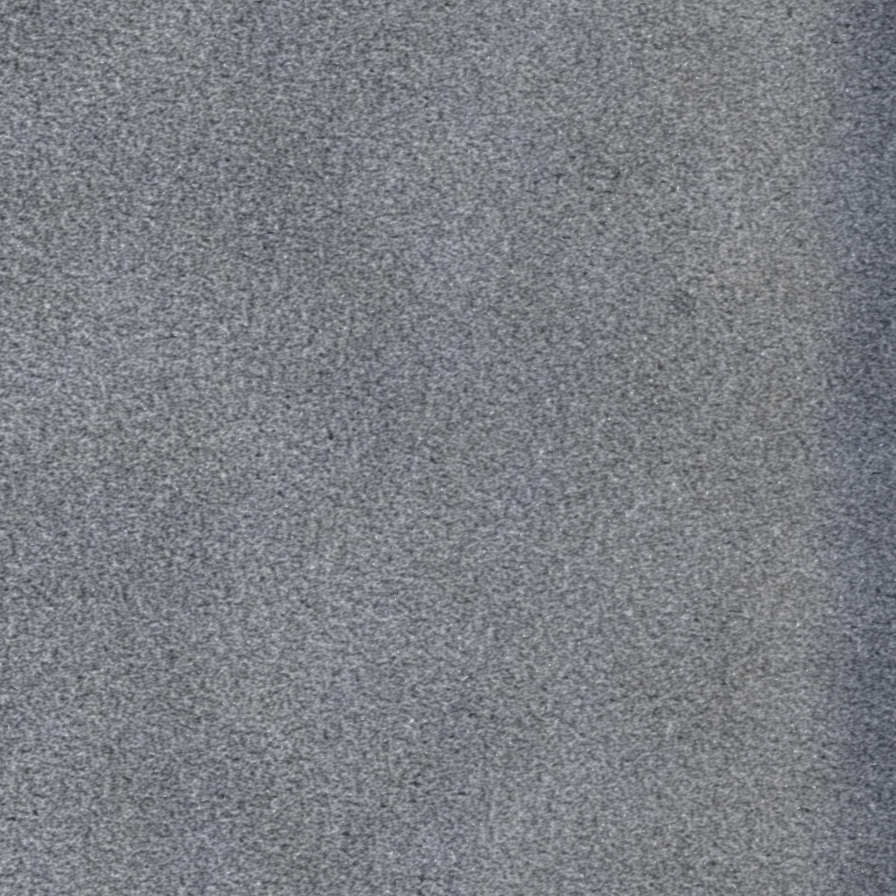
Give the GLSL for this texture, as a Shadertoy shader.

```glsl
// Fine-grained grey stone pavement with pale flecks, small pits and a shaded right edge.

#define BASE_TONE 0.492
#define GRAIN_CONTRAST 1.0
#define GRAIN_SCALE vec2(132.0, 192.0)
#define MOTTLE_STRENGTH 0.05
#define PIT_DEPTH 0.13
#define SPARKLE_GAIN 0.17
#define PEBBLE_GAIN 0.11
#define SHADE_START 0.885
#define SHADE_DEPTH 0.085
#define COOL_TINT vec3(-0.003, 0.007, 0.031)
#define STAIN_CENTRE vec2(0.763, 0.66)
#define STAIN_RADIUS 0.015

// Integer hash giving two values in 0..1
vec2 hash2(vec2 cell) {
    uvec2 q = uvec2(ivec2(cell)) * uvec2(1597334673U, 3812015801U);
    uint n = (q.x ^ q.y) * 1597334673U;
    n ^= n >> 15;
    n *= 3812015801U;
    n ^= n >> 16;
    return vec2(n & 65535U, n >> 16) / 65535.0;
}

vec2 rotate(vec2 p, float angle) {
    float c = cos(angle), s = sin(angle);
    return vec2(c * p.x - s * p.y, s * p.x + c * p.y);
}

float cornerSlope(vec2 cell, vec2 offset) {
    float angle = 6.2832 * hash2(cell).x;
    return dot(vec2(cos(angle), sin(angle)), offset);
}

// Gradient noise, roughly -0.7..0.7
float gradientNoise(vec2 p) {
    vec2 i = floor(p), f = p - i;
    vec2 w = f * f * f * (f * (f * 6.0 - 15.0) + 10.0);
    vec2 e = vec2(1.0, 0.0);
    float low = mix(cornerSlope(i, f), cornerSlope(i + e, f - e), w.x);
    float high = mix(cornerSlope(i + e.yx, f - e.yx), cornerSlope(i + 1.0, f - 1.0), w.x);
    return mix(low, high, w.y);
}

// Three rotated layers, so that no lattice shows through
float grain(vec2 p) {
    float medium = gradientNoise(rotate(p, 0.13) * GRAIN_SCALE + 17.0);
    float fine = gradientNoise(rotate(p, -0.21) * GRAIN_SCALE * 1.63 + 91.0);
    float coarse = gradientNoise(rotate(p, 0.37) * GRAIN_SCALE * 0.5 + 53.0);
    return 0.20 * medium + 0.19 * fine + 0.10 * coarse;
}

// Randomly placed, turned and sized flecks; size is in cell units
float scatterFlecks(vec2 p, float cells, float share, float size) {
    vec2 q = p * cells, home = floor(q);
    float mask = 0.0;
    for (int y = -1; y <= 1; y++) {
        for (int x = -1; x <= 1; x++) {
            vec2 cell = home + vec2(x, y);
            vec2 place = hash2(cell + 211.0), look = hash2(cell + 677.0);
            vec2 d = rotate(q - cell - 0.1 - 0.8 * place, 2.4 * (look.x - 0.5));
            float radius = size * mix(0.55, 1.0, look.y);
            float fleck = 1.0 - smoothstep(0.45, 1.0, length(d * vec2(1.0, 1.45)) / radius);
            float present = step(hash2(cell + 389.0).x, share);
            mask = max(mask, fleck * present * mix(0.5, 1.0, look.x));
        }
    }
    return mask;
}

// Short level pits, gathered in loose patches
float pits(vec2 p) {
    float patches = gradientNoise(p * 7.0 + 31.0) + 0.5 * gradientNoise(p * 19.0 + 5.0);
    float marks = gradientNoise(rotate(p, 0.08) * vec2(78.0, 145.0) + 143.0);
    return smoothstep(0.36, 0.62, marks + 0.28 * patches);
}

void mainImage(out vec4 fragColor, in vec2 fragCoord) {
    vec2 p = fragCoord / iResolution.xy;

    // Broad mottling and crisp grain, softer towards the right
    float mottle = gradientNoise(p * 4.3 + 8.0) + 0.6 * gradientNoise(p * 13.0 + 40.0)
                 + 0.6 * gradientNoise(p * 34.0 + 70.0);
    float contrast = GRAIN_CONTRAST * mix(1.1, 0.85, p.x);
    float texture0 = grain(p);
    float tone = BASE_TONE + MOTTLE_STRENGTH * mottle + contrast * texture0;

    // Pits with a faint lit lower rim
    float pit = pits(p), rim = pits(p + vec2(0.0, 0.004));
    tone += PIT_DEPTH * (0.3 * rim * (1.0 - pit) - pit);

    // Pale mineral flecks
    vec2 rough = p + 0.008 * texture0;
    tone += SPARKLE_GAIN * scatterFlecks(rough, 118.0, 0.13, 0.34);
    tone += PEBBLE_GAIN * scatterFlecks(rough, 31.0, 0.10, 0.22);

    // Round dark stain
    float stainDistance = length(p - STAIN_CENTRE) + 0.02 * texture0;
    tone -= 0.07 * (1.0 - smoothstep(0.7, 1.1, stainDistance / STAIN_RADIUS));

    // Bluish shade along the right edge, with a wavering border
    float border = p.x + 0.02 * gradientNoise(p * vec2(3.0, 8.0) + 12.0);
    float shade = smoothstep(SHADE_START, 0.99, border);
    tone -= SHADE_DEPTH * shade;

    // Cool tint, warmer just before the shade and uneven between grains
    float warmth = smoothstep(0.55, 0.86, p.x) * (1.0 - smoothstep(0.88, 0.94, border));
    float tintNoise = gradientNoise(p * 62.0 + 120.0) + gradientNoise(p * 11.0 + 60.0);
    float cool = 1.0 - 0.45 * warmth + 0.55 * shade + 0.5 * tintNoise;
    fragColor = vec4(clamp(vec3(tone) + COOL_TINT * cool, 0.0, 1.0), 1.0);
}
```
